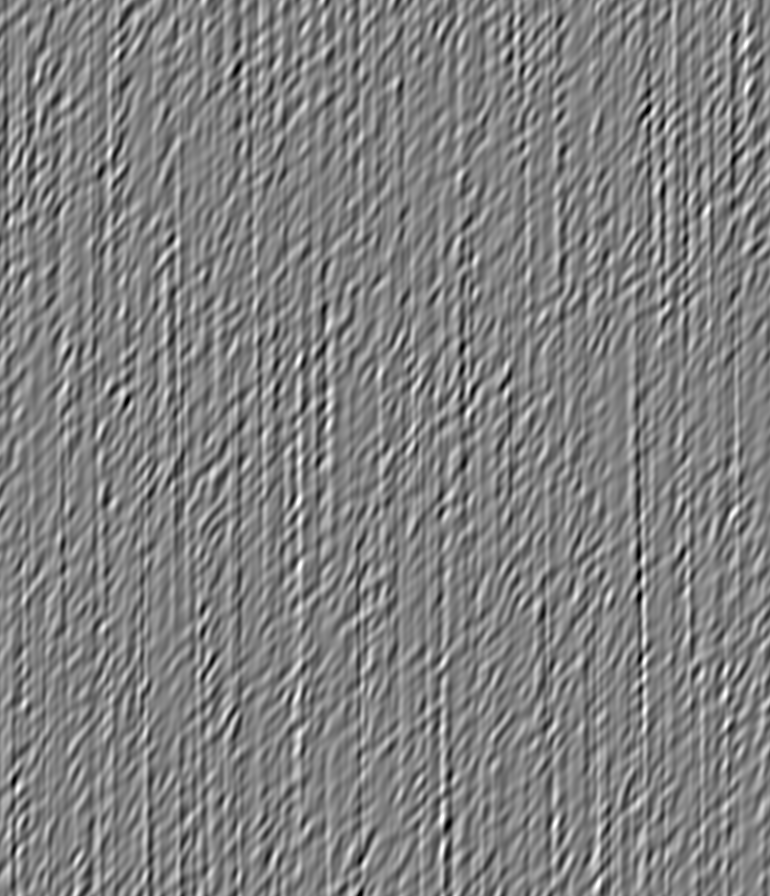
This texture is drawn by a Shadertoy shader. Its source:

```glsl
// Lengths are fractions of the canvas height, cells are (across, along)
const vec2 GRAIN_CELL = vec2(0.024, 0.031);
const vec2 COLUMN_CELL = vec2(0.026, 0.34);
const vec2 HAIRLINE_CELL = vec2(0.017, 0.42);
const vec2 PATCH_CELL = vec2(0.075, 0.11);
const vec2 STREAK_CELL = vec2(0.024, 0.30);
const float STEEP_ANGLE = 1.10;                 // radians from horizontal
const float SHALLOW_ANGLE = 0.91;
const float UPRIGHT_ANGLE = 1.5708;
const float STEEP_PERIOD = 0.0158;
const float SHALLOW_PERIOD = 0.0143;
const float COLUMN_PERIOD = 0.0172;
const float HAIRLINE_PERIOD = 0.0108;
const float STEEP_WEIGHT = 0.85;
const float SHALLOW_WEIGHT = 0.80;
const float COLUMN_WEIGHT = 0.68;
const float HAIRLINE_WEIGHT = 0.42;
const float CELL_SHEAR = 0.37;                  // staggers neighbouring cells
const float PATCH_VARIATION = 0.75;
const float STREAK_VARIATION = 0.85;
const float BASE_GREY = 0.503;
const float CONTRAST = 0.375;
const float TAU = 6.28319;

// Integer hash giving a random unit gradient per lattice point
vec2 gradient(ivec2 cell) {
    uvec2 h = uvec2(cell) * 1664525u + 1013904223u;
    h.x += h.y * 1664525u;
    h.y += h.x * 1664525u;
    h ^= h >> 16u;
    h.x += h.y * 1664525u;
    h.x ^= h.x >> 16u;
    float angle = TAU * float(h.x & 65535u) / 65536.0;
    return vec2(cos(angle), sin(angle));
}

float gradientNoise(vec2 p) {
    ivec2 cell = ivec2(floor(p));
    vec2 f = fract(p);
    vec2 w = f * f * f * (f * (f * 6.0 - 15.0) + 10.0);
    float a = dot(gradient(cell), f);
    float b = dot(gradient(cell + ivec2(1, 0)), f - vec2(1, 0));
    float c = dot(gradient(cell + ivec2(0, 1)), f - vec2(0, 1));
    float d = dot(gradient(cell + ivec2(1, 1)), f - vec2(1, 1));
    return mix(mix(a, b, w.x), mix(c, d, w.x), w.y);
}

// Ripples of one direction and period, broken up by two noise envelopes
float ripples(vec2 uv, float angle, float period, vec2 cell, float seed) {
    vec2 along = vec2(cos(angle), sin(angle));
    vec2 across = vec2(along.y, -along.x);
    vec2 p = vec2(dot(uv, across), dot(uv, along));
    float phase = TAU * p.x / period;
    vec2 q = p / cell + seed;
    q.y += CELL_SHEAR * q.x;
    return gradientNoise(q) * cos(phase) + gradientNoise(q + 40.5) * sin(phase);
}

void mainImage(out vec4 fragColor, in vec2 fragCoord) {
    vec2 uv = fragCoord / iResolution.y;

    // Uneven strength in patches and along upright streaks
    float patches = PATCH_VARIATION * gradientNoise(uv / PATCH_CELL + 57.4);
    float streaks = STREAK_VARIATION * gradientNoise(uv / STREAK_CELL + 91.7);
    float grainStrength = 1.0 + patches + streaks;
    float columnStrength = 1.0 + 1.5 * streaks;

    // Slanted strokes rising to the right
    float grain = STEEP_WEIGHT * ripples(uv, STEEP_ANGLE, STEEP_PERIOD, GRAIN_CELL, 17.2)
                + SHALLOW_WEIGHT * ripples(uv, SHALLOW_ANGLE, SHALLOW_PERIOD, GRAIN_CELL, 203.6);

    // Long vertical ridges with thin sharp lines among them
    float columns = COLUMN_WEIGHT * ripples(uv, UPRIGHT_ANGLE, COLUMN_PERIOD, COLUMN_CELL, 311.3)
                  + HAIRLINE_WEIGHT * ripples(uv, UPRIGHT_ANGLE, HAIRLINE_PERIOD, HAIRLINE_CELL, 427.8);

    float height = grainStrength * grain + columnStrength * columns;
    float grey = clamp(BASE_GREY + CONTRAST * height, 0.0, 1.0);
    fragColor = vec4(vec3(grey), 1.0);
}
```
